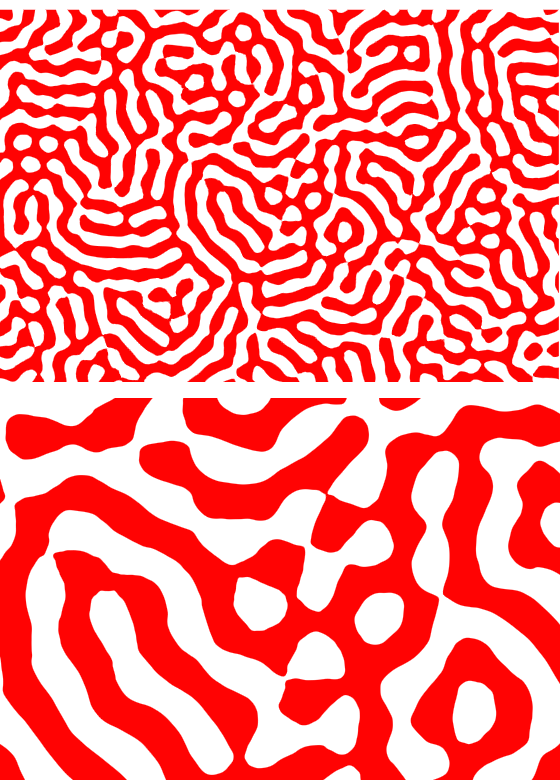
Top: the whole. Bottom: its middle third, enlarged.
A Shadertoy shader for this pattern:

```glsl
// Labyrinth of rounded white worms on red, from a local reaction-diffusion step.

const float TAU = 6.2831853;
const vec3 RED = vec3(1.0, 0.01, 0.01);
const vec3 WHITE = vec3(1.0);

const float WAVELENGTH = 0.0575;   // stripe period, in canvas heights
const float TOP_MARGIN = 0.0255;   // blank strip, in canvas heights
const float RIGHT_MARGIN = 0.003;
const int WAVES = 28;
const int INNER_TAPS = 5;
const int OUTER_TAPS = 10;

float hash(float n) {
    n = fract(n * 0.1031);
    n *= n + 33.33;
    n *= n + n;
    return fract(n);
}

// Soft limiter that flattens the crests of the field.
float limit(float x, float gain, float bias) {
    float y = gain * (x - bias);
    return y * inversesqrt(1.0 + y * y);
}

// Slowly wandering stripe direction, as a doubled-angle vector shorter than strength.
vec2 grainDirection(vec2 p, float scale, float strength) {
    vec2 sum = vec2(0.0);
    for (int i = 0; i < 5; i++) {
        float n = float(i);
        float angle = 2.39996 * n + 0.4;
        float phase = dot(vec2(cos(angle), sin(angle)), p) / scale;
        sum += cos(TAU * (phase + vec2(hash(n + 3.0), hash(n + 41.0))));
    }
    return strength * sum * inversesqrt(0.8 + dot(sum, sum));
}

// Random field of unit variance and unit wavelength: plane waves, stronger along the grain.
float seedField(vec2 p, vec2 grain) {
    const mat2 goldenTurn = mat2(-0.73737, 0.67549, -0.67549, -0.73737);
    vec2 dir = vec2(0.8, 0.6);
    float sum = 0.0;
    float power = 0.0;
    for (int i = 0; i < WAVES; i++) {
        float n = float(i) + 1.0;
        float frequency = mix(0.93, 1.07, hash(n + 71.0));
        float weight = 1.0 + dot(grain, vec2(dir.x * dir.x - dir.y * dir.y, 2.0 * dir.x * dir.y));
        weight *= weight;
        sum += weight * cos(TAU * (dot(dir, p) * frequency + hash(n * 7.0 + 13.0)));
        power += weight * weight;
        dir = goldenTurn * dir;
    }
    return sum * inversesqrt(0.5 * power);
}

// Kernel tap: offset in xy, weight in z. The inner ring excites, two staggered outer rings inhibit.
vec3 kernelTap(int i) {
    bool inner = i < INNER_TAPS;
    float count = float(inner ? INNER_TAPS : OUTER_TAPS);
    float index = float(inner ? i : i - INNER_TAPS);
    float radius = inner ? 0.16 : 0.47 + 0.16 * mod(index, 2.0);
    float angle = TAU * (index + 0.25) / count;
    return vec3(radius * cos(angle), radius * sin(angle), (inner ? 1.0 : -1.0) / count);
}

// First reaction step on the seed.
float reactOnce(vec2 p, vec2 grain, float gain, float bias) {
    float sum = 0.0;
    for (int i = 0; i < INNER_TAPS + OUTER_TAPS; i++) {
        vec3 tap = kernelTap(i);
        sum += tap.z * limit(seedField(p + tap.xy, grain), gain, bias);
    }
    return sum;
}

// Second step evens out the stripe widths and rounds their ends.
float reactTwice(vec2 p, vec2 grain, float gain, float bias) {
    float sum = 0.0;
    for (int i = 0; i < INNER_TAPS + OUTER_TAPS; i++) {
        vec3 tap = kernelTap(i);
        sum += tap.z * limit(reactOnce(p + tap.xy, grain, gain, bias), gain, bias);
    }
    return sum;
}

// Coverage of the region where the field is positive, about one pixel soft.
float coverage(float field) {
    float slope = length(vec2(dFdx(field), dFdy(field)));
    return clamp(0.5 + field / max(1.15 * slope, 1e-4), 0.0, 1.0);
}

void mainImage(out vec4 fragColor, in vec2 fragCoord) {
    float pixel = 1.0 / iResolution.y;
    vec2 uv = fragCoord * pixel;
    float aspect = iResolution.x * pixel;

    // Worms
    vec2 p = uv / WAVELENGTH + vec2(3.7, 9.2);
    vec2 grain = grainDirection(p, 7.0, 0.3);
    float field = reactTwice(p, grain, 1.8, 0.12);
    float white = coverage(field - 0.01);

    // Blank margins at the top and right
    vec2 past = uv - vec2(aspect - RIGHT_MARGIN, 1.0 - TOP_MARGIN);
    float margin = clamp(0.5 + max(past.x, past.y) / pixel, 0.0, 1.0);

    fragColor = vec4(mix(RED, WHITE, max(white, margin)), 1.0);
}
```
